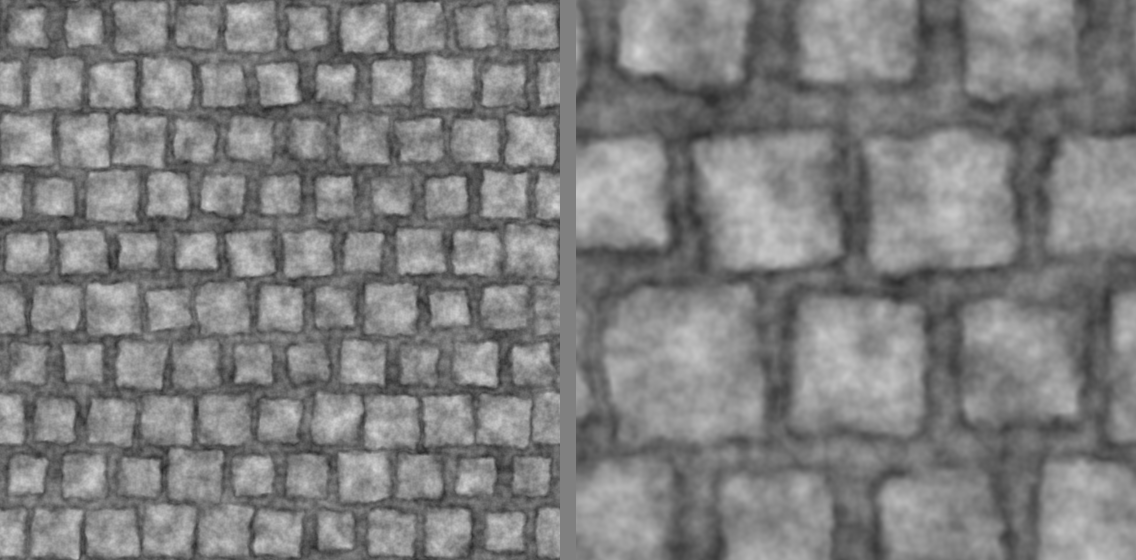
Left, the full canvas; right, a detail of the centre.
Give the GLSL for this texture, as a Shadertoy shader.

```glsl
// Grey cobblestone paving: ten staggered rows of ten worn square setts.
// Each sett is a rotated rounded box of random size with a noise-warped edge;
// wrapping gradient noise mottles the stone faces and the sandy joints.

const float CELLS = 10.0;        // setts across and rows down
const float CORNER = 0.07;       // corner radius, in cells
const vec3 GREY = vec3(1.0);

vec2 hash2(vec2 p, float seed) {
    vec3 q = fract(vec3(p.xyx + seed * 17.3) * vec3(0.1031, 0.1030, 0.0973));
    q += dot(q, q.yzx + 33.33);
    return fract((q.xx + q.yz) * q.zy);
}

float cornerSlope(vec2 corner, vec2 offset, float period, float seed) {
    float angle = 6.2832 * hash2(mod(corner, period), seed).x;
    return dot(vec2(cos(angle), sin(angle)), offset);
}

// Gradient noise that wraps after a whole number of lattice cells
float gradientNoise(vec2 uv, float period, float seed) {
    vec2 p = uv * period;
    vec2 i = floor(p), f = p - i;
    vec2 w = f * f * f * (f * (f * 6.0 - 15.0) + 10.0);
    vec2 e = vec2(1.0, 0.0);
    float low = mix(cornerSlope(i, f, period, seed),
                    cornerSlope(i + e, f - e, period, seed), w.x);
    float high = mix(cornerSlope(i + e.yx, f - e.yx, period, seed),
                     cornerSlope(i + 1.0, f - 1.0, period, seed), w.x);
    return mix(low, high, w.y);
}

float fbm(vec2 uv, float period, float seed, int octaves) {
    float sum = 0.0, gain = 1.0;
    for (int k = 0; k < octaves; k++) {
        sum += gain * gradientNoise(uv, period, seed + float(k));
        period *= 2.0;
        gain *= 0.5;
    }
    return sum;
}

float roundedBox(vec2 p, vec2 halfSize, float radius) {
    vec2 q = abs(p) - halfSize + radius;
    return length(max(q, 0.0)) + min(max(q.x, q.y), 0.0) - radius;
}

// Distance to one sett, p measured from the centre of its cell
float settDistance(vec2 p, vec2 id) {
    vec2 sizeRandom = hash2(id, 1.0);
    vec2 turnRandom = hash2(id, 2.0);
    float angle = (turnRandom.x - 0.5) * 0.2;
    float c = cos(angle), s = sin(angle);
    p -= (hash2(id, 3.0) - 0.5) * 0.05;
    p = mat2(c, s, -s, c) * p;
    vec2 halfSize = vec2(mix(0.32, 0.465, sizeRandom.x));
    halfSize += (sizeRandom.y - 0.5) * vec2(0.03, -0.03);
    return roundedBox(p, halfSize, CORNER);
}

// Nearest sett: x = distance in cells, y = its random tone
vec2 nearestSett(vec2 p) {
    vec2 nearest = vec2(10.0, 0.0);
    for (int dy = -1; dy <= 1; dy++) {
        float row = floor(p.y) + float(dy);
        float shift = 0.5 * mod(row + 1.0, 2.0);
        for (int dx = -1; dx <= 1; dx++) {
            vec2 cell = vec2(floor(p.x - shift) + float(dx), row);
            vec2 id = mod(cell, CELLS);
            float d = settDistance(p - cell - vec2(shift + 0.5, 0.5), id);
            if (d < nearest.x) nearest = vec2(d, hash2(id, 4.0).x);
        }
    }
    return nearest;
}

float stoneTone(vec2 uv, float d, float random) {
    float blotches = fbm(uv, 26.0, 11.0, 3);
    float grain = fbm(uv, 110.0, 21.0, 2);
    float wornRim = smoothstep(-0.16, 0.0, d);
    return 0.61 + 0.24 * blotches + 0.09 * grain
         + 0.08 * (random - 0.5) - 0.07 * wornRim;
}

float jointTone(vec2 uv, float d) {
    float drift = fbm(uv, 14.0, 31.0, 2);
    float clumps = fbm(uv, 64.0, 41.0, 3);
    float crevice = 1.0 - smoothstep(0.0, 0.13, d);
    return 0.41 + 0.16 * drift + 0.15 * clumps - 0.11 * crevice;
}

void mainImage(out vec4 fragColor, in vec2 fragCoord) {
    vec2 uv = fragCoord / iResolution.xy;
    float pixel = CELLS / min(iResolution.x, iResolution.y);

    // Uneven outlines from a gentle warp
    vec2 warp = vec2(fbm(uv, 28.0, 51.0, 2), fbm(uv, 28.0, 61.0, 2));
    vec2 sett = nearestSett(uv * CELLS + 0.065 * warp);
    float d = sett.x + 0.025 * fbm(uv, 90.0, 71.0, 2);

    // Soft, eroded edge between stone and joint
    float softness = max(0.05, pixel);
    float stone = 1.0 - smoothstep(-softness, softness, d);
    float tone = mix(jointTone(uv, d), stoneTone(uv, d, sett.y), stone);
    fragColor = vec4(GREY * clamp(tone, 0.0, 1.0), 1.0);
}
```
